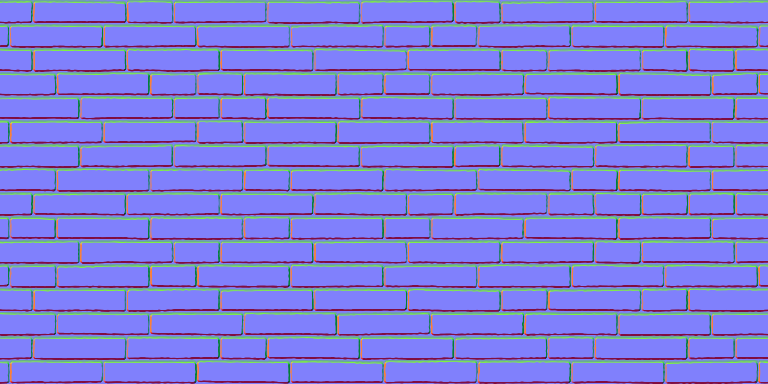
Give the GLSL for this texture map, as a Shadertoy shader.

```glsl
const float ROWS = 16.0;            // brick courses down the canvas
const float HALF_BRICK = 1.95;      // length of a short brick, in course heights
const float SHORT_CHANCE = 0.28;    // share of short bricks
const float PHASE = 0.40;           // first joint of even courses
const float JOINT = 0.012;          // side inset of a brick from its joint
const float BOTTOM = 0.015;         // brick extent inside a course
const float TOP = 0.945;
const float CORNER = 0.12;          // corner radius
const float BEVEL_SIDE = 0.062;     // width of the steep edge, by side
const float BEVEL_TOP = 0.046;
const float BEVEL_BOTTOM = 0.072;
const float LIP = 0.075;            // width of the soft slope above a brick
const float WAVE = 0.03;            // wander of the courses
const float CHIP = 0.022;           // roughness of the edges
const float TILT = 0.065;           // sag of single bricks
const float SHARPNESS = 0.6;        // edge smoothing, relative to one sample

const vec3 FLAT_NORMAL = vec3(0.50, 0.50, 0.99);
const vec3 LIP_NORMAL = vec3(0.41, 0.69, 0.53);
const vec3 SLOPE = vec3(-0.47, 0.45, -0.74);

float hash(vec2 p) {
    vec3 q = fract(p.xyx * vec3(0.1031, 0.1030, 0.0973));
    q += dot(q, q.yzx + 33.33);
    return fract((q.x + q.y) * q.z);
}

float noise(vec2 p) {
    vec2 i = floor(p), f = fract(p);
    f = f * f * (3.0 - 2.0 * f);
    float low = mix(hash(i), hash(i + vec2(1, 0)), f.x);
    float high = mix(hash(i + vec2(0, 1)), hash(i + vec2(1, 1)), f.x);
    return mix(low, high, f.y);
}

// Walk along a course of long and short bricks: left end, right end, index
vec3 brickSpan(float x, float row) {
    float shift = step(0.5, hash(vec2(row, 71.0)));
    float left = PHASE + HALF_BRICK * (0.5 * mod(row, 2.0) - 2.0 - shift);
    float right = left;
    float index = 0.0;
    for (int i = 0; i < 48; i++) {
        float isLong = step(SHORT_CHANCE, hash(vec2(index + 3.0, row + 17.0)));
        right = left + HALF_BRICK * (1.0 + isLong);
        if (x < right) break;
        left = right;
        index += 1.0;
    }
    return vec3(left, right, index);
}

// Antialiased coverage of the interval from a to b
float band(float d, float a, float b, float aa) {
    return clamp((d - a) / aa + 0.5, 0.0, 1.0) - clamp((d - b) / aa + 0.5, 0.0, 1.0);
}

void mainImage(out vec4 fragColor, in vec2 fragCoord) {
    float unit = ROWS / iResolution.y;
    float aa = unit * SHARPNESS;
    vec2 p = fragCoord * unit;

    // Uneven courses and joints
    vec2 wall = p;
    wall.x += WAVE * (noise(p * 1.7 + 40.0) - 0.5);
    wall.y += WAVE * (noise(p * vec2(0.8, 1.0) + 9.0) - 0.5);

    float row = floor(wall.y);
    vec3 span = brickSpan(wall.x, row);
    vec2 id = vec2(span.z + 5.0, row + 31.0);

    // Brick outline, with top and bottom edges tilted on their own
    vec2 low = vec2(span.x + JOINT, BOTTOM);
    vec2 high = vec2(span.y - JOINT, TOP);
    float along = 2.0 * (wall.x - low.x) / (high.x - low.x) - 1.0;
    vec2 lean = 2.0 * vec2(hash(id), hash(id + 41.0)) - 1.0;
    vec2 sag = TILT * (0.5 + 0.5 * along * lean) * vec2(hash(id + 13.0), hash(id + 57.0));
    low.y += sag.x;
    high.y -= sag.y;

    // Distance and outward direction of the rounded box
    vec2 local = vec2(wall.x, wall.y - row) - 0.5 * (low + high);
    vec2 k = abs(local) - 0.5 * (high - low) + CORNER;
    vec2 outer = max(k, 0.0);
    float d = length(outer) + min(max(k.x, k.y), 0.0) - CORNER;
    vec2 dir = sign(local) * outer / max(length(outer), 1e-4);
    d += CHIP * (noise(p * 8.0 + id * 3.0) - 0.5);

    // Steep bevel: solid below, patchy above, crumbled at the sides
    float above = max(dir.y, 0.0);
    float below = max(-dir.y, 0.0);
    float grain = noise(p * 12.0 + 60.0);
    float sideWear = mix(0.5, 1.15, hash(id + 27.0 + step(0.0, local.x))) + 0.5 * (grain - 0.4);
    float topWear = 0.72 + 0.5 * (noise(p * vec2(2.0, 6.0) + 20.0) - 0.3) + 0.2 * (grain - 0.5);
    float strength = mix(1.0, clamp(sideWear, 0.25, 1.05), dir.x * dir.x);
    strength = mix(strength, clamp(topWear, 0.5, 1.0), above * above);
    float width = mix(BEVEL_SIDE, BEVEL_TOP, above * above);
    width = mix(width, BEVEL_BOTTOM, below * below);
    float bevel = band(d, -width, 0.0, aa) * strength;
    vec3 color = FLAT_NORMAL + bevel * SLOPE * vec3(dir, 1.0);

    // Soft mortar slope above the brick, fading upward
    float lip = band(d, 0.0, LIP, aa) * smoothstep(0.4, 0.8, dir.y);
    lip *= mix(1.1, 0.5, clamp(d / LIP, 0.0, 1.0));
    lip *= mix(0.8, 1.15, noise(p * 3.0 + 90.0));
    color += lip * (LIP_NORMAL - FLAT_NORMAL);

    fragColor = vec4(clamp(color, 0.0, 1.0), 1.0);
}
```
